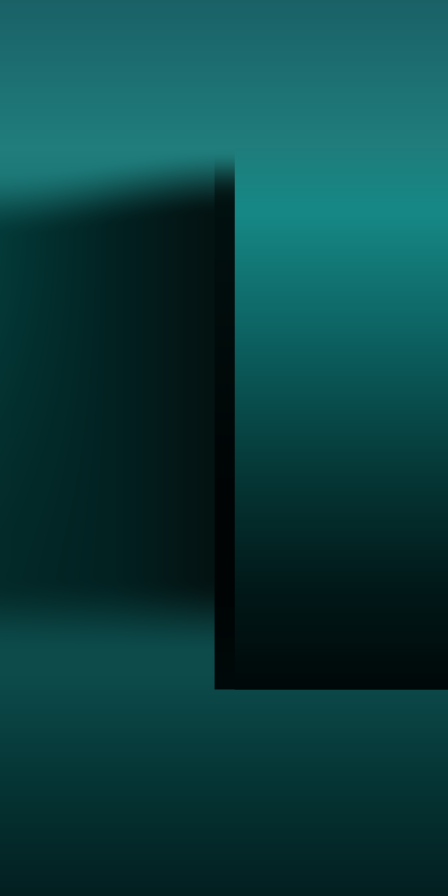
Write a Shadertoy shader that draws this background.

```glsl
// Linear colour stop: moves from base to next as t goes from start to end
vec3 addStop(vec3 base, vec3 next, float start, float end, float t) {
    return mix(base, next, clamp((t - start) / (end - start), 0.0, 1.0));
}

// Antialiased step, one pixel wide
float edge(float border, float t, float pixel) {
    return clamp((t - border) / pixel + 0.5, 0.0, 1.0);
}

// Backdrop: bright teal above, dark teal below
vec3 backdrop(float y) {
    vec3 color = vec3(0.01, 0.12, 0.125);
    color = addStop(color, vec3(0.02, 0.20, 0.20), 0.0, 0.12, y);
    color = addStop(color, vec3(0.05, 0.295, 0.295), 0.12, 0.25, y);
    color = addStop(color, vec3(0.11, 0.47, 0.465), 0.27, 0.80, y);
    color = addStop(color, vec3(0.125, 0.49, 0.485), 0.80, 0.835, y);
    return addStop(color, vec3(0.10, 0.38, 0.40), 0.835, 1.0, y);
}

// Raised panel: glow near the top, falling to black
vec3 panelGradient(float y) {
    vec3 color = vec3(0.0, 0.03, 0.03);
    color = addStop(color, vec3(0.005, 0.10, 0.10), 0.23, 0.35, y);
    color = addStop(color, vec3(0.02, 0.225, 0.22), 0.35, 0.48, y);
    color = addStop(color, vec3(0.045, 0.365, 0.365), 0.48, 0.61, y);
    color = addStop(color, vec3(0.085, 0.53, 0.52), 0.61, 0.76, y);
    return addStop(color, vec3(0.12, 0.49, 0.485), 0.77, 0.835, y);
}

// Recess: dark teal on the left, nearly black on the right
vec3 recessGradient(vec2 uv) {
    vec3 leftColor = mix(vec3(0.01, 0.16, 0.155), vec3(0.01, 0.225, 0.22),
                         smoothstep(0.32, 0.76, uv.y));
    vec3 color = addStop(leftColor, vec3(0.008, 0.13, 0.13), 0.0, 0.25, uv.x);
    return addStop(color, vec3(0.012, 0.075, 0.072), 0.25, 0.46, uv.x);
}

// Soft band between two heights; its top edge rises to the right
float recessMask(vec2 uv) {
    float lift = 0.025 * smoothstep(0.0, 0.5, uv.x);
    float top = 1.0 - smoothstep(0.735 + lift, 0.81 + lift, uv.y);
    return top * smoothstep(0.265, 0.355, uv.y);
}

void mainImage(out vec4 fragColor, in vec2 fragCoord) {
    vec2 uv = fragCoord / iResolution.xy;
    vec2 pixel = 1.0 / iResolution.xy;
    float panelLeft = 0.524;
    float stripLeft = 0.479;
    float panelBottom = 0.2305;

    // Backdrop and blurred recess
    vec3 color = mix(backdrop(uv.y), recessGradient(uv), recessMask(uv));

    // Black side of the panel, fading out at the top
    float aboveBottom = edge(panelBottom, uv.y, pixel.y);
    float strip = edge(stripLeft, uv.x, pixel.x) * aboveBottom;
    strip *= 1.0 - smoothstep(0.755, 0.83, uv.y);
    vec3 stripColor = mix(vec3(0.0, 0.035, 0.035), vec3(0.0, 0.015, 0.018),
                          smoothstep(0.23, 0.35, uv.y));
    stripColor = addStop(stripColor, vec3(0.005, 0.065, 0.06), 0.45, 0.76, uv.y);
    color = mix(color, stripColor, strip);

    // Panel face
    float face = edge(panelLeft, uv.x, pixel.x) * aboveBottom;
    face *= 1.0 - edge(0.835, uv.y, pixel.y);
    color = mix(color, panelGradient(uv.y), face);

    fragColor = vec4(color, 1.0);
}
```
